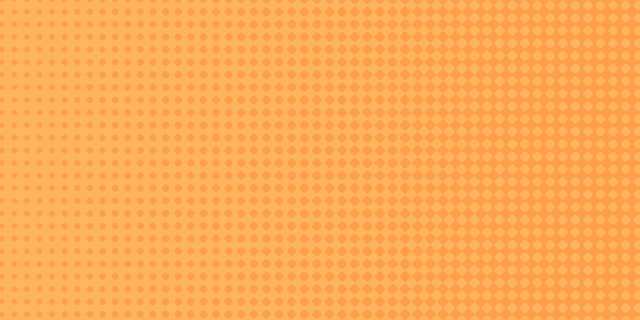
Give the GLSL for this pattern, as a WebGL 2 fragment shader.

```glsl
#version 300 es
precision highp float;
// Orange halftone: dark dots grow from left to right into a checkerboard, then merge around light dots.

uniform vec2 u_resolution;
out vec4 fragColor;

const float PI = 3.14159265;

// Lengths are fractions of the canvas height
const float PITCH = 0.0394;
const vec2 GRID_ORIGIN = vec2(0.0052, 0.0178);
const float EDGE_SOFTNESS = 0.75; // half width of an edge, in pixels

// Threshold across the width: start + slope * s + bend * s * s
const float CUT_START = 0.60;
const float CUT_SLOPE = -1.11;
const float CUT_BEND = 0.34;

const vec3 LIGHT_ORANGE = vec3(1.00, 0.71, 0.37);
const vec3 DARK_ORANGE = vec3(1.00, 0.62, 0.29);

// Halftone screen: 1 at dot centres, -1 halfway between them
float screenHeight(vec2 phase) {
    return 0.5 * (cos(phase.x) + cos(phase.y));
}

// Change of the screen height over one canvas height
float screenSlope(vec2 phase) {
    return length(sin(phase)) * PI / PITCH;
}

float dotThreshold(float s) {
    return CUT_START + s * (CUT_SLOPE + s * CUT_BEND);
}

void main() {
    vec2 p = gl_FragCoord.xy / u_resolution.y;
    float s = gl_FragCoord.x / u_resolution.x;

    // Compare the periodic screen with the horizontal gradient
    vec2 phase = 2.0 * PI * (p - GRID_ORIGIN) / PITCH;
    float level = screenHeight(phase) - dotThreshold(s);

    // Smooth the edge evenly, with a floor where neighbouring dots touch
    float soft = max(screenSlope(phase) * EDGE_SOFTNESS / u_resolution.y, 0.02);
    float ink = smoothstep(-soft, soft, level);

    fragColor = vec4(mix(LIGHT_ORANGE, DARK_ORANGE, ink), 1.0);
}
```
